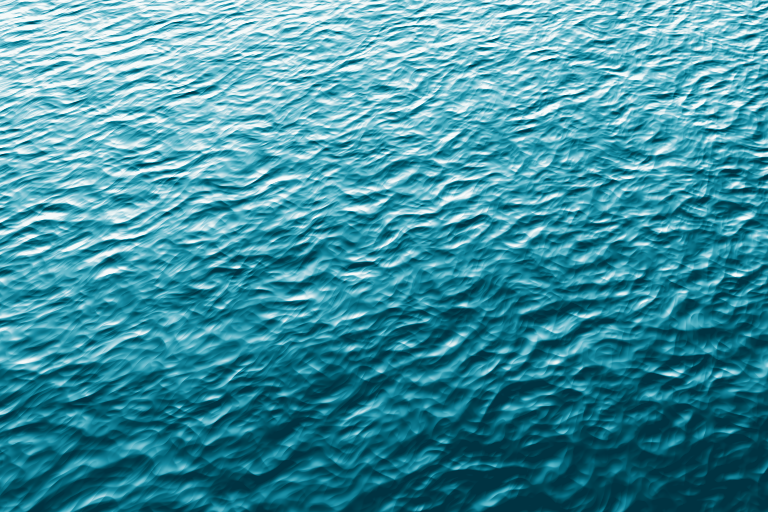
A WebGL 2 fragment shader for this texture:

```glsl
#version 300 es
precision highp float;

uniform vec2 u_resolution;
out vec4 fragColor;

const float HORIZON = 2.0;
const float CAMERA_HEIGHT = 1.6;
const int OCTAVES = 4;

vec2 rotate(vec2 p, float angle) {
    float c = cos(angle), s = sin(angle);
    return vec2(c * p.x + s * p.y, c * p.y - s * p.x);
}

vec2 latticeGradient(vec2 cell) {
    vec3 h = fract(cell.xyx * vec3(0.1031, 0.1030, 0.0973));
    h += dot(h, h.yzx + 33.33);
    float angle = 6.28318 * fract((h.x + h.y) * h.z);
    return vec2(cos(angle), sin(angle));
}

float gradientNoise(vec2 p) {
    vec2 cell = floor(p), f = p - cell;
    vec2 fade = f * f * f * (f * (f * 6.0 - 15.0) + 10.0);
    vec2 right = vec2(1.0, 0.0), up = vec2(0.0, 1.0);
    float a = dot(latticeGradient(cell), f);
    float b = dot(latticeGradient(cell + right), f - right);
    float c = dot(latticeGradient(cell + up), f - up);
    float d = dot(latticeGradient(cell + 1.0), f - 1.0);
    return mix(mix(a, b, fade.x), mix(c, d, fade.x), fade.y);
}

// Smoothly rounded crest along the zero line of the noise
float ridge(vec2 p, float rounding) {
    float n = gradientNoise(p);
    return 1.0 - 2.0 * sqrt(n * n + rounding);
}

vec2 warp(vec2 p, float frequency, float amount) {
    vec2 q = p * frequency;
    return p + amount * vec2(gradientNoise(q), gradientNoise(q + 37.4));
}

// Crossing wave trains, each finer and lower than the last
float waveHeight(vec2 ground, float heading) {
    vec2 p = warp(ground, 14.0, 0.011);
    vec2 frequency = vec2(17.0, 34.0);
    float height = 0.0, amplitude = 1.0;
    for (int i = 0; i < OCTAVES; i++) {
        float spread = 0.38 * sin(2.4 * float(i));
        vec2 q = rotate(p, heading + spread) * frequency;
        height += amplitude * ridge(q + 19.7 * float(i), 0.0015);
        frequency *= 1.52;
        amplitude *= 0.48;
    }
    return height;
}

vec3 waterColor(float tone) {
    vec3 ramp[8] = vec3[8](
        vec3(0.00, 0.20, 0.26), vec3(0.00, 0.27, 0.33),
        vec3(0.01, 0.40, 0.48), vec3(0.09, 0.55, 0.64),
        vec3(0.33, 0.70, 0.77), vec3(0.60, 0.81, 0.86),
        vec3(0.85, 0.92, 0.93), vec3(0.96, 0.98, 0.98));
    float position = clamp(tone * 6.0 + 0.5, 0.0, 6.999);
    int i = int(position);
    return mix(ramp[i], ramp[i + 1], fract(position));
}

void main() {
    vec2 uv = gl_FragCoord.xy / u_resolution.y;
    float side = uv.x - 0.5 * u_resolution.x / u_resolution.y;

    // Project the canvas onto the receding water plane
    float depth = 1.0 / (HORIZON - uv.y);
    vec2 ground = vec2(side, CAMERA_HEIGHT) * depth;

    // Slope away from the viewer, filtered over the pixel footprint
    float footprint = 0.6 * CAMERA_HEIGHT * depth * depth / u_resolution.y;
    vec2 stride = vec2(0.0, footprint);
    float heading = 0.38;
    float slope = (waveHeight(ground - stride, heading)
                 - waveHeight(ground + stride, heading)) / (2.0 * footprint);
    float facing = slope * mix(0.0031, 0.0046, uv.y);

    // Sky glow, broad swell, tilted faces and bright glints
    float glow = mix(0.09, 0.78, uv.y) - 0.14 * side;
    float swell = gradientNoise(rotate(ground, heading) * vec2(6.0, 13.0));
    float glint = max(facing, 0.0);
    float tone = glow + 0.2 * swell + facing + 0.5 * glint * glint;

    fragColor = vec4(waterColor(tone), 1.0);
}
```
